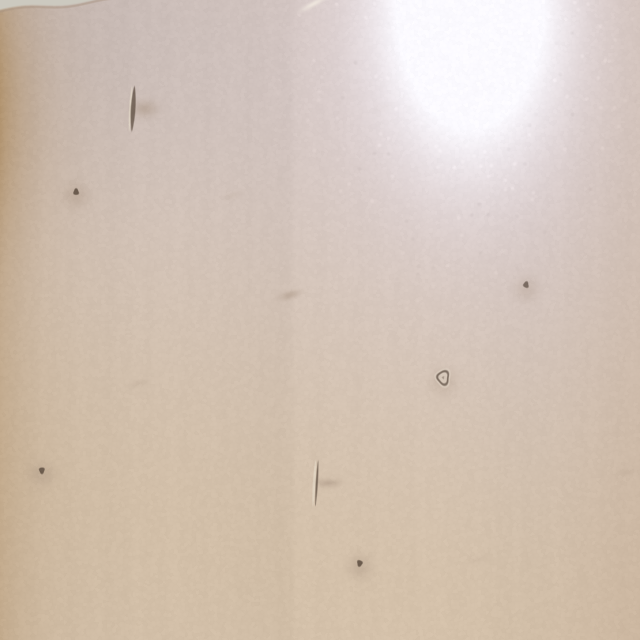
Give the GLSL for this texture, as a three.js fragment shader.

```glsl
varying vec2 vUv;

#define GRAIN_CELLS 170.0
#define GRAIN_DEPTH 0.016
#define BOARD_COUNT 10.0
#define BOARD_DEPTH 0.020
#define KNOT_COUNT 5
#define KNOT_RADIUS 0.0045
#define CRACK_LENGTH 0.038
#define SMUDGE_COUNT 7
#define GLARE_CENTER vec2(0.735, 0.99)
#define DARK_WOOD vec3(0.36, 0.30, 0.25)
#define STAIN vec3(0.66, 0.58, 0.51)

vec2 hash2(vec2 c) {
  return fract(sin(vec2(dot(c, vec2(127.1, 311.7)), dot(c, vec2(269.5, 183.3)))) * 4375.85);
}

// Nearest cell point: x is its distance, y its random value
vec2 cellular(vec2 p) {
  vec2 cell = floor(p), nearest = vec2(4.0, 0.0);
  for (int j = -1; j <= 1; j++) {
    for (int i = -1; i <= 1; i++) {
      vec2 id = cell + vec2(float(i), float(j));
      vec2 h = hash2(id);
      float d = length(id + h - p);
      if (d < nearest.x) nearest = vec2(d, fract(h.x * 7.0 + h.y * 5.0));
    }
  }
  return nearest;
}

float blob(vec2 q, float angle, vec2 size) {
  float c = cos(angle), s = sin(angle);
  vec2 r = vec2(c * q.x + s * q.y, c * q.y - s * q.x) / size;
  return exp(-dot(r, r));
}

float disc(float d, float radius) {
  return 1.0 - smoothstep(radius - 0.0015, radius + 0.0015, d);
}

vec3 baseWood(vec2 p) {
  float rise = smoothstep(0.05, 0.9, p.y + 0.3 * (p.x - 0.5));
  vec3 col = mix(vec3(0.825, 0.750, 0.660), vec3(0.830, 0.775, 0.755), rise);
  col *= 1.0 - 0.05 * smoothstep(0.55, 1.0, p.y) * (1.0 - smoothstep(0.1, 0.6, p.x));
  // Warm shade along both sides
  float leftShade = exp(-p.x / 0.055) * (0.45 + 0.5 * blob(p - vec2(0.0, 0.83), 0.0, vec2(1.0, 0.2)));
  col = mix(col, vec3(0.70, 0.58, 0.43), leftShade);
  col = mix(col, vec3(0.78, 0.69, 0.60), 0.6 * smoothstep(0.8, 1.05, p.x) * (1.0 - 0.6 * p.y));
  return col;
}

// Faint upright boards with soft joints and fine streaks
float boards(vec2 p) {
  float u = p.x * BOARD_COUNT + 0.35 * sin(p.x * 17.0);
  float id = floor(u), f = fract(u);
  float tone = mix(hash2(vec2(id, 3.0)).x, hash2(vec2(id + 1.0, 3.0)).x, smoothstep(0.88, 1.0, f));
  float streak = sin(p.x * 95.0 + 1.5 * sin(p.y * 4.0)) + sin(p.x * 211.0 + sin(p.y * 7.0));
  return (tone - 0.5) * BOARD_DEPTH + streak * 0.0018;
}

vec3 addSmudges(vec3 col, vec2 p) {
  for (int i = 0; i < SMUDGE_COUNT; i++) {
    float k = float(i);
    vec2 c = fract(vec2(0.453, 0.539) + k * vec2(0.382, 0.431));
    float strength = 0.12 + 0.38 * exp(-k);
    col = mix(col, STAIN, strength * blob(p - c, 0.3, vec2(0.015, 0.006)));
  }
  return col;
}

vec3 addCracks(vec3 col, vec2 p) {
  for (int i = 0; i < 2; i++) {
    float k = float(i);
    vec2 q = p - mix(vec2(0.208, 0.83), vec2(0.495, 0.245), k);
    q.x -= 0.06 * q.y;
    float taper = max(0.0, 1.0 - pow(q.y / CRACK_LENGTH, 2.0));
    float inside = smoothstep(0.0, 0.3, taper);
    col = mix(col, STAIN, 0.5 * blob(q - vec2(0.018, 0.0), 0.0, vec2(0.018, 0.006 + 0.006 * (1.0 - k))));
    col = mix(col, vec3(0.90, 0.86, 0.79), 0.7 * inside * disc(abs(q.x + 0.004), 0.0022 * taper));
    col = mix(col, DARK_WOOD, 0.75 * inside * disc(abs(q.x), (0.0036 - 0.002 * k) * taper));
  }
  return col;
}

vec3 addKnots(vec3 col, vec2 p) {
  for (int i = 0; i < KNOT_COUNT; i++) {
    float k = float(i);
    vec2 q = p - vec2(0.5 + 0.44 * cos(1.868 * k - 2.618), 0.70 - 0.145 * k);
    float d = length(q * vec2(1.1, 0.9)) * (1.0 + 0.13 * sin(3.0 * atan(q.y, q.x + 0.00001) + k));
    col = mix(col, STAIN, 0.35 * blob(q + vec2(0.0, 0.006), 0.0, vec2(0.018)));
    if (i == 2) {
      col = mix(col, vec3(0.87, 0.82, 0.76), 0.6 * disc(d, 0.0135));
      col = mix(col, DARK_WOOD, 0.75 * disc(abs(d - 0.009), 0.0016));
      col = mix(col, DARK_WOOD, 0.4 * disc(d, 0.0018));
    } else {
      col = mix(col, DARK_WOOD, 0.85 * disc(d, KNOT_RADIUS));
    }
  }
  return col;
}

void main() {
  vec2 p = vUv;
  vec3 col = addKnots(addCracks(addSmudges(baseWood(p) + boards(p), p), p), p);

  // Lamp glare, its halo broken by small bumps in the varnish
  vec2 grain = cellular(p * GRAIN_CELLS);
  vec2 bump = cellular(p * 60.0 + 9.0);
  float halo = blob(p - GLARE_CENTER, 0.0, vec2(0.21, 0.34));
  float core = 2.5 * blob(p - GLARE_CENTER, 0.0, vec2(0.12, 0.20));
  col = mix(col, vec3(0.92, 0.88, 0.94), 0.6 * halo);
  float speck = disc(bump.x * 0.012, 0.002) * step(0.8, bump.y);
  col += speck * halo * 0.09 * sign(bump.y - 0.87);
  col = mix(col, vec3(0.985, 0.98, 1.0), min(core, 1.0));
  col += (grain.y - 0.5 + 0.6 * (0.45 - grain.x)) * GRAIN_DEPTH;

  // Pale rim at the upper left and a bright scratch beside the glare
  float rim = p.y - (0.982 + 0.1 * p.x + 0.003 * sin(p.x * 45.0));
  col = mix(col, STAIN, 0.5 * disc(abs(rim), 0.002));
  col = mix(col, vec3(0.80, 0.79, 0.75), smoothstep(0.0, 0.005, rim));
  col = mix(col, vec3(0.95, 0.92, 0.88), 0.8 * blob(p - vec2(0.49, 0.994), 0.5, vec2(0.02, 0.004)));
  gl_FragColor = vec4(col, 1.0);
}
```
